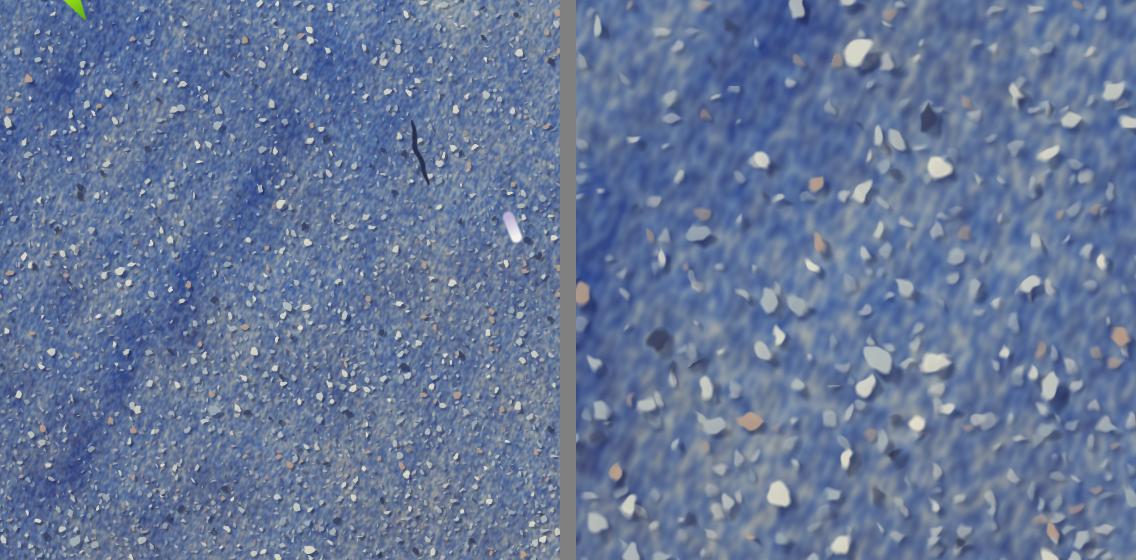
Left, the full canvas; right, a detail of the centre.
This texture is drawn by a Shadertoy shader. Its source:

```glsl
// Worn blue ground strewn with pale mineral grains, with a leaf, a twig and a chip.
// Slanted gradient noise tones the ground, jittered cells scatter the grains,
// and broad diagonal folds darken it.

vec2 hash2(vec2 p) {
    vec3 q = fract(p.xyx * vec3(0.1031, 0.1030, 0.0973));
    q += dot(q, q.yzx + 33.33);
    return fract((q.xx + q.yz) * q.zy);
}

float cornerSlope(vec2 cell, vec2 offset) {
    float angle = 6.2832 * hash2(cell).x;
    return dot(vec2(cos(angle), sin(angle)), offset);
}

float gradientNoise(vec2 p) {
    vec2 i = floor(p), f = p - i;
    vec2 u = f * f * f * (f * (f * 6.0 - 15.0) + 10.0);
    vec2 e = vec2(1.0, 0.0);
    float low = mix(cornerSlope(i, f), cornerSlope(i + e, f - e), u.x);
    float high = mix(cornerSlope(i + e.yx, f - e.yx), cornerSlope(i + 1.0, f - 1.0), u.x);
    return 1.4 * mix(low, high, u.y);
}

// x gives the distance to the segment, y the position along it
vec2 segment(vec2 p, vec2 a, vec2 b) {
    vec2 ab = b - a;
    float h = clamp(dot(p - a, ab) / dot(ab, ab), 0.0, 1.0);
    return vec2(length(p - a - ab * h), h);
}

float cover(float dist, float blur) {
    return 1.0 - smoothstep(-blur, blur, dist);
}

float pebble(vec2 d, float angle, float radius, float stretch) {
    float c = cos(angle), s = sin(angle);
    vec2 q = mat2(c, -s, s, c) * d;
    q.x += 0.35 * abs(q.y);
    return length(q * vec2(1.0, stretch)) - radius;
}

vec3 scatterGrains(vec3 color, vec2 p, float count, float share, float size, float strength) {
    // Warping the plane chips the outlines
    vec2 warped = p + 0.0022 * vec2(gradientNoise(p * 130.0), gradientNoise(p * 130.0 + 31.0));
    vec2 cell = floor(warped * count);
    for (int y = -1; y <= 1; y++)
    for (int x = -1; x <= 1; x++) {
        vec2 id = cell + vec2(x, y);
        vec2 place = hash2(id + count), form = hash2(id + 3.7 * count);
        vec2 kind = hash2(id + 7.3 * count);
        if (kind.x > share) continue;

        vec2 d = warped - (id + 0.1 + 0.8 * place) / count;
        float angle = 1.2 + 2.6 * (form.x - 0.5);
        float radius = size * mix(0.55, 1.3, form.y);
        float stretch = mix(1.1, 2.0, fract(form.x * 17.0));
        float shade = cover(pebble(d - vec2(0.7, -0.7) * size, angle, radius, stretch), 0.003);
        color *= 1.0 - vec3(0.36, 0.35, 0.26) * strength * shade;

        vec3 tint = mix(vec3(0.60, 0.66, 0.70), vec3(0.93, 0.91, 0.82), kind.y);
        tint = mix(tint, vec3(0.74, 0.63, 0.55), step(0.90, place.x));
        tint = mix(tint, vec3(0.22, 0.25, 0.36), step(place.x, 0.07));
        color = mix(color, tint, strength * cover(pebble(d, angle, radius, stretch), 0.0019));
    }
    return color;
}

vec3 ground(vec2 p, float fold) {
    // Grain is stretched along a steep slant
    vec2 slant = vec2(dot(p, vec2(0.92, -0.39)), dot(p, vec2(0.39, 0.92)));
    float tone = 0.80 * gradientNoise(slant * vec2(95.0, 58.0));
    tone += 0.68 * gradientNoise(slant * vec2(180.0, 115.0) + 40.0);
    tone += 0.45 * gradientNoise(slant * vec2(22.0, 9.0) + 9.0);
    tone += 0.30 * gradientNoise(slant * vec2(7.0, 2.5) + 60.0);
    tone += 0.06 - 0.75 * fold + 0.25 * (p.x - 0.5);
    tone += 0.9 * exp(-260.0 * dot(p - vec2(0.8, 1.0), p - vec2(0.8, 1.0)));

    vec3 color = mix(vec3(0.375, 0.455, 0.60), vec3(0.255, 0.325, 0.53), clamp(-tone, 0.0, 1.3));
    color = mix(color, vec3(0.57, 0.61, 0.64), clamp(tone, 0.0, 1.2));

    // Cool towards the top, dusty towards the bottom, with fine warm flecks
    float warmth = 1.0 * gradientNoise(slant * vec2(80.0, 50.0) + 77.0);
    warmth += 0.8 * gradientNoise(p * 7.0 + 21.0) + 1.1 * (0.45 - p.y) - 0.4 * fold;
    return color + vec3(0.030, 0.004, -0.036) * warmth;
}

void mainImage(out vec4 fragColor, in vec2 fragCoord) {
    vec2 p = fragCoord / iResolution.xy;

    // Broad folds running up to the right
    float across = dot(p, vec2(0.83, -0.55)) + 0.05 * gradientNoise(p * 7.0);
    float fold = exp(-pow((across - 0.01) / 0.045, 2.0));
    fold += 0.8 * exp(-pow((across + 0.37) / 0.06, 2.0));
    fold += 0.4 * exp(-pow((across + 0.17) / 0.03, 2.0));
    fold *= 0.75 + 1.1 * gradientNoise(p * 10.0 + 5.0);

    vec3 color = ground(p, fold);
    float density = mix(1.25, 0.65, p.y) * (1.0 - 0.4 * clamp(fold, 0.0, 1.0));
    color = scatterGrains(color, p, 90.0, 0.34 * density, 0.0037, 0.55);
    color = scatterGrains(color, p, 50.0, 0.30 * density, 0.0058, 0.88);
    color = scatterGrains(color, p, 17.0, 0.08, 0.0095, 0.95);

    // Crooked dark twig, thin at both ends
    vec2 bent = p + vec2(0.008 * gradientNoise(vec2(p.y * 32.0, 3.5)), 0.0);
    vec2 twig = segment(bent, vec2(0.735, 0.785), vec2(0.765, 0.67));
    float thickness = 0.001 + 0.007 * sqrt(twig.y * (1.0 - twig.y));
    color = mix(color, vec3(0.13, 0.15, 0.27), 0.9 * cover(twig.x - thickness, 0.002));

    // White chip with a lilac upper end
    vec2 chip = segment(p, vec2(0.908, 0.612), vec2(0.922, 0.577));
    vec3 chipColor = mix(vec3(0.74, 0.70, 0.85), vec3(0.96, 0.95, 0.93), chip.y);
    color = mix(color, chipColor, cover(chip.x - 0.010, 0.003));

    // Green leaf tip hanging from the top edge
    vec2 leaf = segment(p, vec2(0.125, 1.01), vec2(0.151, 0.968));
    vec3 leafColor = mix(vec3(0.62, 0.87, 0.10), vec3(0.36, 0.70, 0.08), leaf.y);
    color = mix(color, leafColor, cover(leaf.x - 0.016 * (1.0 - 0.85 * leaf.y), 0.002));

    fragColor = vec4(color, 1.0);
}
```
